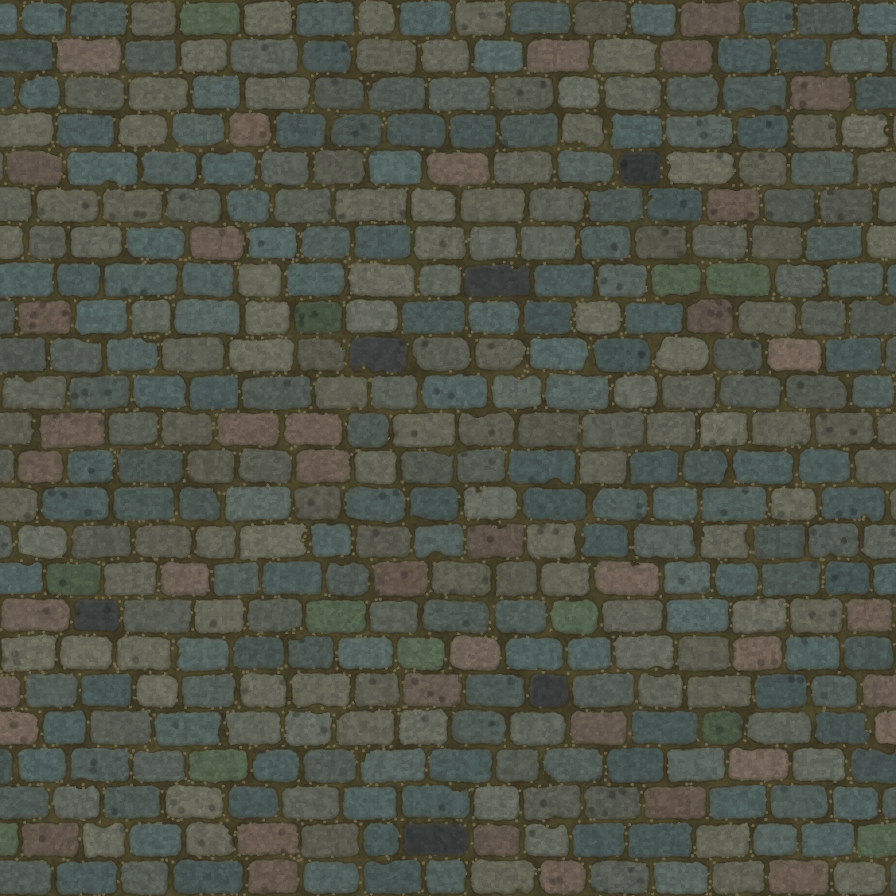
This texture is drawn by a three.js fragment shader. Its source:

```glsl
varying vec2 vUv;

const float TAU = 6.28319;
const float ROWS = 24.0;
const float STONES = 15.0;

float hash(vec2 p) {
  return fract(sin(dot(p, vec2(127.1, 311.7))) * 43758.5);
}

// Layered sines; whole-number frequencies keep them tileable
float layeredSines(vec2 p, vec2 freq, float phase) {
  float sum = 0.0;
  float amp = 0.5;
  for (int i = 0; i < 3; i++) {
    float bend = 1.6 * sin(TAU * dot(p, vec2(-freq.y, freq.x)) + phase * 1.7);
    sum += amp * sin(TAU * dot(p, freq) + phase + bend);
    freq = vec2(2.0 * freq.x - freq.y, 2.0 * freq.y + freq.x);
    phase += 1.9;
    amp *= 0.6;
  }
  return sum;
}

// Tileable cellular noise: distance to the nearest point, and its random id
vec2 cellular(vec2 p, float scale) {
  vec2 cell = floor(p * scale);
  vec2 local = fract(p * scale);
  vec2 nearest = vec2(9.0, 0.0);
  for (int y = -1; y <= 1; y++) {
    for (int x = -1; x <= 1; x++) {
      vec2 offset = vec2(float(x), float(y));
      vec2 id = mod(cell + offset, scale);
      vec2 point = offset + 0.15 + 0.7 * vec2(hash(id), hash(id + 37.3));
      float d = length(point - local);
      if (d < nearest.x) nearest = vec2(d, hash(id + 71.9));
    }
  }
  return nearest;
}

float roundedBox(vec2 p, vec2 halfSize, float radius) {
  vec2 q = abs(p) - halfSize + radius;
  return length(max(q, 0.0)) + min(max(q.x, q.y), 0.0) - radius;
}

// Uneven position of the upright joint left of a stone
float jointX(float index, float row, float count) {
  return index + 0.3 * (hash(vec2(mod(index, count), row + 5.7)) - 0.5);
}

vec3 stoneColor(vec2 id) {
  vec3 slate = vec3(0.290, 0.345, 0.335);
  vec3 warmGrey = vec3(0.365, 0.365, 0.315);
  vec3 brown = vec3(0.405, 0.345, 0.300);
  vec3 moss = vec3(0.295, 0.345, 0.270);
  vec3 charcoal = vec3(0.225, 0.230, 0.230);
  float kind = hash(id + 13.1);
  vec3 color = mix(slate, warmGrey, smoothstep(0.1, 0.9, hash(id + 2.3)));
  color = mix(color, brown, 0.85 * step(0.89, kind));
  color = mix(color, moss, step(kind, 0.025));
  color = mix(color, charcoal, step(0.025, kind) * step(kind, 0.035));
  return color * mix(0.91, 1.13, hash(id + 41.7));
}

vec3 jointColor(vec2 p, float gap, vec2 grit) {
  vec3 soil = vec3(0.220, 0.200, 0.130);
  vec3 mossySand = vec3(0.310, 0.290, 0.180);
  vec3 pebble = vec3(0.470, 0.440, 0.330);
  float growth = 0.5 + 0.5 * layeredSines(p, vec2(5.0, 7.0), 1.3);
  vec3 color = mix(soil, mossySand, 0.75 * growth + 0.4 * (grit.y - 0.4));
  color *= mix(0.86, 1.04, smoothstep(0.0, 0.003, gap));
  float pebbleMask = step(0.87, grit.y) * (1.0 - smoothstep(0.2, 0.6, grit.x));
  return mix(color, pebble, 0.75 * pebbleMask);
}

void main() {
  // Gently sagging courses
  vec2 p = vUv;
  p.y += 0.0016 * layeredSines(vec2(p.x, p.y), vec2(3.0, 2.0), 0.4);

  // Course and stone lookup
  float course = floor(p.y * ROWS);
  float row = mod(course, ROWS);
  float count = STONES + step(0.6, hash(vec2(row, 9.4)));
  float x = p.x * count + 0.5 * mod(row, 2.0) + 0.4 * hash(vec2(row, 3.8));
  float index = floor(x);
  if (x < jointX(index, row, count)) index -= 1.0;
  else if (x >= jointX(index + 1.0, row, count)) index += 1.0;
  float left = jointX(index, row, count);
  float right = jointX(index + 1.0, row, count);
  vec2 id = vec2(mod(index, count), row);

  // Worn stone outline, in canvas units
  float variation = hash(id + 23.5);
  vec2 local = vec2((x - 0.5 * (left + right)) / count, (p.y * ROWS - course - 0.5) / ROWS);
  local.y += local.x * 0.07 * (variation - 0.5);
  vec2 halfSize = 0.5 * vec2((right - left) / count, 1.0 / ROWS);
  halfSize -= vec2(0.0024, 0.0022) + 0.0012 * vec2(variation, hash(id + 31.2));
  float edge = roundedBox(local, halfSize, mix(0.006, 0.011, variation));
  edge += 0.0014 * layeredSines(p, vec2(19.0, 23.0), TAU * variation);
  vec2 chips = cellular(p, 46.0);
  edge += 0.005 * step(0.95, chips.y) * (1.0 - smoothstep(0.1, 0.6, chips.x));
  float blur = max(fwidth(vUv.x), 0.0013);
  float stoneMask = 1.0 - smoothstep(-blur, blur, edge);

  // Stone face: mottling, grain, dark stains and a worn rim
  vec2 grit = cellular(p, 230.0);
  vec2 stains = cellular(p, 90.0);
  vec3 stone = stoneColor(id);
  stone *= 1.0 + 0.05 * layeredSines(p, vec2(31.0, 17.0), TAU * variation);
  stone *= 1.0 + 0.17 * (grit.y - 0.5) - 0.06 * (grit.x - 0.4);
  float stainMask = step(0.93, stains.y) * (1.0 - smoothstep(0.2, 0.55, stains.x));
  stone *= 1.0 - 0.24 * stainMask * step(0.5, hash(id + 53.0));
  float rim = smoothstep(-0.0045, -0.001, edge);
  stone *= 1.0 + 0.09 * rim * clamp(local.y / halfSize.y, -1.0, 1.0);
  stone = mix(stone, vec3(0.30, 0.29, 0.21), 0.28 * rim);

  vec3 color = mix(jointColor(p, edge, grit), stone, stoneMask);
  gl_FragColor = vec4(color, 1.0);
}
```
